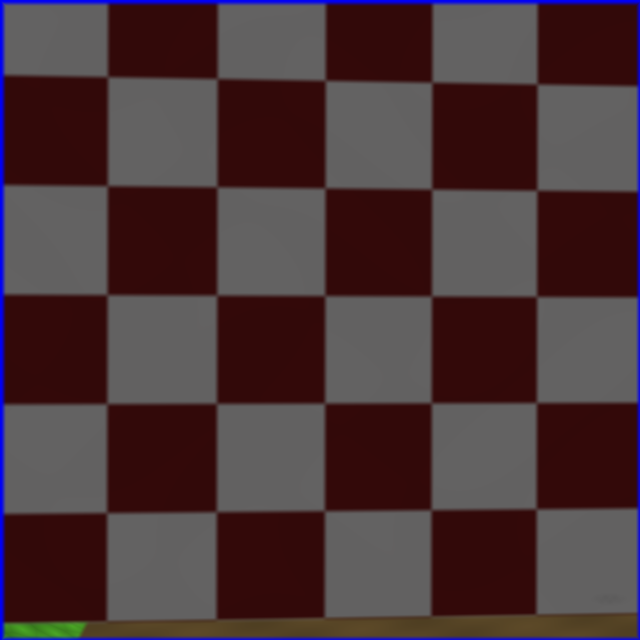
Give the GLSL for this pattern, as a three.js fragment shader.

```glsl
// Dim grey and maroon checkerboard seen slightly askew, with a blue frame and a strip of floor.
#define GREY vec3(0.386, 0.382, 0.382)
#define MAROON vec3(0.198, 0.034, 0.034)
#define FRAME_BLUE vec3(0.0, 0.0, 0.97)
#define FLOOR_BROWN vec3(0.335, 0.265, 0.145)
#define GRASS_GREEN vec3(0.26, 0.58, 0.13)
#define CELL 0.175        // width of the leftmost cell
#define TAPER 0.00713     // narrowing of the cells toward the right
#define EDGE 0.0056       // half-width of the soft cell edges
#define FRAME_SOFT 0.0048 // half-width of the soft frame edge
#define FRAME_WIDE 0.0058 // left and top frame
#define FRAME_THIN 0.0030 // right and bottom frame

varying vec2 vUv;

vec2 hash2(vec2 p) {
  return fract(sin(vec2(dot(p, vec2(127.1, 311.7)), dot(p, vec2(269.5, 183.3)))) * 4375.85);
}

// Distance to the nearest scattered cell point
float cellular(vec2 p) {
  float nearest = 1.0;
  for (int j = -1; j <= 1; j++) {
    for (int i = -1; i <= 1; i++) {
      vec2 cell = floor(p) + vec2(float(i), float(j));
      nearest = min(nearest, distance(p, cell + hash2(cell)));
    }
  }
  return nearest;
}

// Canvas position to board coordinates, one unit per cell
vec2 boardCoord(vec2 p) {
  float t = p.x + 0.0057 - 0.002 * (p.y - 0.5);
  float row = (p.y - mix(0.0253, 0.0407, p.x)) / mix(0.1714, 0.1649, p.x);
  return vec2(t / (CELL - TAPER * t), row);
}

// Soft square wave: +1 in even cells, -1 in odd ones
vec2 alternate(vec2 k, float soft) {
  vec2 wave = abs(mod(k - 0.5, 2.0) - 1.0) - 0.5;
  return 2.0 * smoothstep(-soft, soft, wave) - 1.0;
}

// Slow tonal drift from layered sines
float drift(vec2 p) {
  return sin(p.x * 17.0 + 2.0 * sin(p.y * 9.0)) * sin(p.y * 21.0 + 1.5 * sin(p.x * 11.0));
}

// Brown boards with a patch of grass at the left
vec3 floorStrip(vec2 p) {
  float grain = sin(p.x * 23.0 + p.y * 70.0) + 0.5 * sin(p.x * 51.0 - p.y * 130.0);
  vec3 wood = FLOOR_BROWN * (1.0 + 0.05 * grain);
  float blades = cellular(p * vec2(32.0, 60.0) + p.yx * 20.0);
  vec3 grass = GRASS_GREEN * (1.12 - 0.35 * blades);
  float patchEnd = 0.1216 + 0.53 * p.y;
  return mix(grass, wood, smoothstep(-EDGE, EDGE, p.x - patchEnd));
}

void main() {
  vec2 p = vUv;
  vec2 k = boardCoord(p);
  float soft = EDGE / CELL;

  // Checkerboard
  vec2 side = alternate(k, soft);
  vec3 color = mix(GREY, MAROON, 0.5 + 0.5 * side.x * side.y);
  color *= 1.0 + 0.008 * drift(p);

  // Faint smudge in the lower right cell
  vec2 s = (p - vec2(0.952, 0.064)) / vec2(0.036, 0.012);
  float mottle = 0.8 + 0.2 * sin(p.x * 420.0) * sin(p.y * 300.0);
  color *= 1.0 - 0.06 * mottle * (1.0 - smoothstep(0.2, 1.0, length(s)));

  // Floor below the board
  color = mix(floorStrip(p), color, smoothstep(-soft, soft, k.y));

  // Frame
  vec2 inset = min(vec2(p.x, 1.0 - p.y) - FRAME_WIDE, vec2(1.0 - p.x, p.y) - FRAME_THIN);
  float inside = smoothstep(-FRAME_SOFT, FRAME_SOFT, min(inset.x, inset.y));
  gl_FragColor = vec4(mix(FRAME_BLUE, color, inside), 1.0);
}
```
